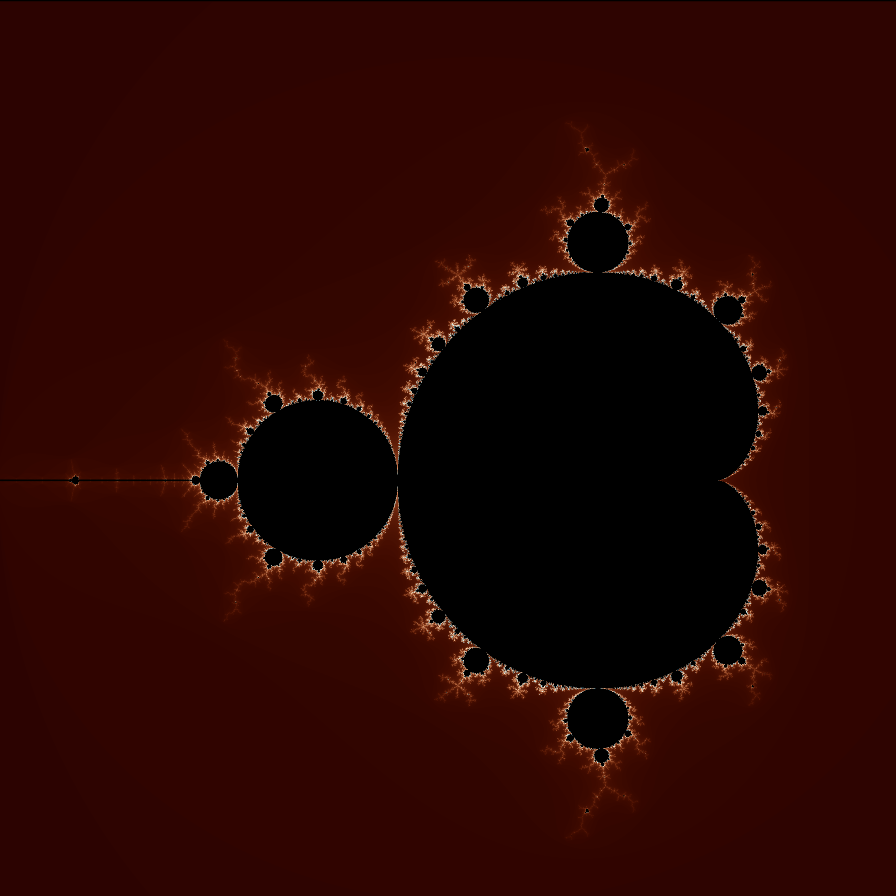
Write a WebGL 1 fragment shader that draws this background.

```glsl
precision highp float;
// Mandelbrot set in black on a deep red field, with an ember-like glowing rim.

uniform vec2 u_resolution;

const float VIEW_WIDTH = 2.8;
const float MAX_STEPS = 256.0;

// The main cardioid and the disc to its left never escape.
bool insideMainBody(vec2 c) {
  float x = c.x - 0.25;
  float q = x * x + c.y * c.y;
  bool cardioid = q * (q + x) < 0.25 * c.y * c.y;
  bool disc = length(c + vec2(1.0, 0.0)) < 0.25;
  return cardioid || disc;
}

// Number of steps before the orbit of c leaves the radius 2.
float escapeSteps(vec2 c) {
  if (insideMainBody(c)) return MAX_STEPS;
  vec2 z = vec2(0.0);
  float steps = 0.0;
  for (int i = 0; i < 256; i++) {
    z = vec2(z.x * z.x - z.y * z.y, 2.0 * z.x * z.y) + c;
    if (dot(z, z) > 4.0) break;
    steps += 1.0;
  }
  return steps;
}

// Dark red through orange and yellow to blue; black inside the set.
vec3 emberColor(float steps) {
  if (steps >= MAX_STEPS) return vec3(0.0);
  return 0.5 + 0.5 * cos(0.018 * steps + vec3(4.0, 3.37, 3.03));
}

void main() {
  vec2 uv = gl_FragCoord.xy / u_resolution;
  vec2 fromOrigin = uv - vec2(0.7119, 0.463867);

  // Four close samples soften the rim while keeping its sparkle.
  vec3 color = vec3(0.0);
  for (int j = 0; j < 2; j++) {
    for (int i = 0; i < 2; i++) {
      vec2 offset = (vec2(float(i), float(j)) - 0.5) * 0.4 / u_resolution;
      color += 0.25 * emberColor(escapeSteps((fromOrigin + offset) * VIEW_WIDTH));
    }
  }

  // Thin needle along the real axis.
  float needle = 1.0 - smoothstep(0.0005, 0.0015, abs(fromOrigin.y));
  needle *= 1.0 - smoothstep(-0.501, -0.499, fromOrigin.x);
  color *= 1.0 - needle;

  // Hairline along the upper border.
  color *= 1.0 - smoothstep(0.998, 0.999, uv.y);

  gl_FragColor = vec4(color, 1.0);
}
```
